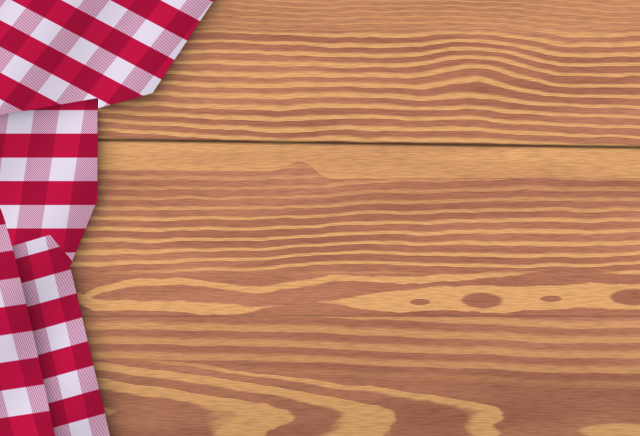
Give the GLSL for this texture, as a Shadertoy shader.

```glsl
#define CANVAS vec2(7.68, 5.24)
#define WOOD_DARK vec3(0.59, 0.37, 0.29)
#define WOOD_MID vec3(0.70, 0.47, 0.36)
#define WOOD_LIGHT vec3(0.85, 0.64, 0.42)
#define CLOTH_RED vec3(0.69, 0.08, 0.24)
#define CLOTH_PINK vec3(0.79, 0.60, 0.70)
#define CLOTH_WHITE vec3(0.88, 0.84, 0.91)
#define GRAIN_PERIOD 0.125
#define FIBRE_DEPTH 0.14
#define SHADOW_DEPTH 0.45

// Coverage of a shape where d < 0
float inside(float d) {
  float soft = CANVAS.x / iResolution.x;
  return 1.0 - smoothstep(-soft, soft, d);
}

float bell(float x) { return exp(-x * x); }

float ellipse(vec2 p, vec2 size) { return inside((length(p / size) - 1.0) * size.y); }

vec2 hash2(vec2 p) {
  return fract(sin(vec2(dot(p, vec2(127.1, 311.7)), dot(p, vec2(269.5, 183.3)))) * 4375.5);
}

float cellular(vec2 p) {
  vec2 id = floor(p);
  float nearest = 2.0;
  for (int k = 0; k < 9; k++) {
    vec2 cell = id + vec2(k % 3 - 1, k / 3 - 1);
    nearest = min(nearest, length(cell + hash2(cell) - p));
  }
  return nearest;
}

float waves(vec2 p) {
  float sum = 0.0, amp = 0.5;
  for (int i = 0; i < 5; i++) {
    sum += amp * sin(p.x + 1.6 * sin(p.y + float(i)));
    p = mat2(0.88, 0.48, -0.48, 0.88) * p * 1.9 + 1.3;
    amp *= 0.55;
  }
  return sum;
}

// Growth ring: soft upper side, crisp lower side
float ring(float phase, float width) {
  float f = fract(phase);
  return smoothstep(0.0, width * 0.6, f) * (1.0 - smoothstep(width, width + 0.13, f));
}

float upperGrain(vec2 p) {
  float hump = 0.17 * bell((p.x - 5.7) / 0.6) * bell((p.y - 0.75) / 0.4);
  float y = p.y + hump - 0.03 * p.x + 0.045 * waves(p * vec2(1.4, 1.8));
  float lines = ring(y / GRAIN_PERIOD, 0.48 + 0.2 * waves(p * vec2(0.8, 3.0) + 4.0));
  float pale = 0.35 + 0.3 * ring(y / 0.07, 0.4);
  return mix(pale, lines, smoothstep(0.3, 0.45, p.y));
}

// Long loop at the left, pale band with dark knots at the right
float knotGrain(vec2 p) {
  float rough = 0.03 * waves(p * vec2(4.0, 5.0));
  float close = 0.2 * exp(-5.0 * max(p.x - 0.95, 0.0));
  float top = 3.42 + close - 0.2 * smoothstep(3.0, 7.6, p.x) + 0.04 * sin(p.x * 2.6);
  float low = 3.69 - 0.5 * close + 0.02 * sin(p.x * 3.0);
  float taper = 0.065 * (1.0 - smoothstep(2.6, 3.4, p.x));
  float loop = inside(abs(p.y - top + rough) - 0.04);
  loop = max(loop, inside(abs(p.y - low + rough) - taper) * step(p.x, 3.4));
  float axis = 3.63 - 0.02 * (p.x - 4.0);
  float pale = inside(abs(p.y - axis + rough) - 0.15 * smoothstep(3.7, 5.0, p.x)) * step(3.8, p.x);
  for (int i = 0; i < 4; i++) {
    float k = float(i);
    vec2 size = mix(vec2(0.14, 0.04), vec2(0.26, 0.1), mod(k, 2.0));
    vec2 q = p - vec2(5.05 + 0.66 * k + 0.06 * k * k, 3.63 - 0.02 * k);
    pale *= smoothstep(0.75, 1.05, length(q / size) + 5.0 * rough);
  }
  return max(loop, pale);
}

// Nested tongues with their tips to the right
float archGrain(vec2 p) {
  float t = p.x + 7.5 * pow(max(4.95 - p.y, 0.0), 1.3) + 0.5 * max(p.y - 4.95, 0.0);
  t += 0.22 * waves(p * vec2(2.0, 6.0));
  float light = ellipse(p - vec2(7.45, 5.18), vec2(0.5, 0.09));
  for (int i = 0; i < 4; i++) {
    float k = float(i);
    float tip = 5.95 - 0.9 * k - 0.2 * k * k;
    float start = tip - (i % 3 == 0 ? 0.28 : 0.66);
    light = max(light, smoothstep(start - 0.15, start + 0.05, t) * (1.0 - smoothstep(tip, tip + 0.09, t)));
  }
  return light;
}

float lowerGrain(vec2 p) {
  float warp = 0.05 * waves(p * vec2(1.2, 1.5) + 2.0);
  float brim = mix(2.05, 2.15, smoothstep(3.65, 4.0, p.x)) - 0.11 * bell((p.x - 3.6) / 0.2);
  float pale = inside(p.y - brim + 0.25 * warp) * (0.8 + 0.2 * waves(p * vec2(1.0, 14.0)));
  float fine = ring((p.y + warp + 0.02 * p.x) / GRAIN_PERIOD, 0.4 + 0.12 * waves(p * vec2(1.0, 3.0)));
  fine *= mix(0.55, 1.0, smoothstep(2.3, 2.75, p.y));
  float light = max(pale, fine * step(brim, p.y));
  light = mix(light, knotGrain(p), smoothstep(3.22, 3.32, p.y));
  float broad = 0.7 * ring((p.y + 0.7 * warp - 0.03 * p.x) / 0.18, 0.6);
  light = mix(light, broad, smoothstep(3.78, 3.82, p.y));
  light = mix(light, archGrain(p), smoothstep(4.2, 4.42, p.y - 0.05 * (p.x - 1.0)));
  return max(light, ellipse(p - vec2(6.16, 1.86), vec2(0.16, 0.07)));
}

vec3 wood(vec2 p) {
  float seam = p.y - 1.68 - 0.014 * (p.x - 1.17);
  float light = mix(lowerGrain(p), upperGrain(p), inside(seam));
  vec3 col = mix(WOOD_DARK, WOOD_MID, 0.6 + 0.5 * waves(p * vec2(0.9, 5.0)));
  col = mix(col, WOOD_LIGHT, 0.92 * light);
  col *= 1.0 - FIBRE_DEPTH * (cellular(p * vec2(5.0, 48.0)) - 0.5);
  return col * (1.0 - 0.55 * bell(seam / 0.022) - 0.15 * bell((p.y - 3.8) / 0.012));
}

float band(float t) { return 1.0 - smoothstep(0.23, 0.27, abs(fract(t + 0.5) - 0.5)); }

vec3 gingham(float x, float y) {
  float twill = 0.06 * sin(150.0 * x + 110.0 * y);
  vec3 col = mix(CLOTH_WHITE, CLOTH_PINK + twill, band(x));
  return mix(col, CLOTH_RED * mix(1.08, 0.92, band(x)), band(y));
}

float clothDistance(vec2 p) {
  float flap = max(p.x - 2.57 + 0.66 * p.y, p.y - 1.12 - 0.28 * (1.83 - p.x));
  float side = 1.17 - 0.41 * clamp(p.y - 2.4, 0.0, 0.8) + 0.235 * max(p.y - 3.2, 0.0);
  return min(flap * 0.85, max(p.x - side, 1.2 - p.y));
}

// Four layers, each shaded beside the fold above it
vec3 cloth(vec2 p) {
  float flapFold = p.y - max(1.38 - 0.17 * p.x, 1.4 * step(1.18, p.x));
  float stripFold = p.y - 2.82 - max(1.2 * (p.x - 0.6), 0.3 * (0.6 - p.x));
  float nearFold = p.x - 0.28 * pow(max(p.y - 2.5, 0.0), 0.85);
  vec3 flap = gingham((p.x + 0.78 * p.y - 0.54) / 0.62, (p.y - 0.53 * p.x + 0.23) / 0.63);
  vec3 middle = gingham((p.x + 0.15 * p.y - 0.76) / 0.6, (p.y - 1.75) / 0.57);
  vec3 strip = gingham((p.x - 0.235 * p.y) / 0.5, (p.y + 0.28 * p.x - 3.32) / 0.615);
  vec3 front = gingham((p.x - 0.26 * p.y + 0.75) / 0.6, (p.y + 0.15 * p.x - 3.2) / 0.665);
  middle *= 1.0 - 0.25 * exp(-12.0 * abs(flapFold));
  strip *= 1.0 - 0.35 * exp(-9.0 * max(nearFold, 0.0));
  vec3 col = mix(middle, flap, inside(flapFold));
  col = mix(col, strip, inside(-stripFold));
  col = mix(col, front, inside(nearFold) * step(2.5, p.y));
  return col * (0.98 + 0.05 * sin(p.x * 4.0 + p.y * 2.5));
}

void mainImage(out vec4 fragColor, in vec2 fragCoord) {
  vec2 uv = fragCoord / iResolution.xy;
  vec2 p = vec2(uv.x, 1.0 - uv.y) * CANVAS;
  float d = clothDistance(p);
  vec3 col = wood(p) * (1.0 - SHADOW_DEPTH * exp(-9.0 * max(d, 0.0)));
  col *= 1.04 - 0.1 * smoothstep(3.5, 5.24, p.y);
  fragColor = vec4(mix(col, cloth(p), inside(d)), 1.0);
}
```
